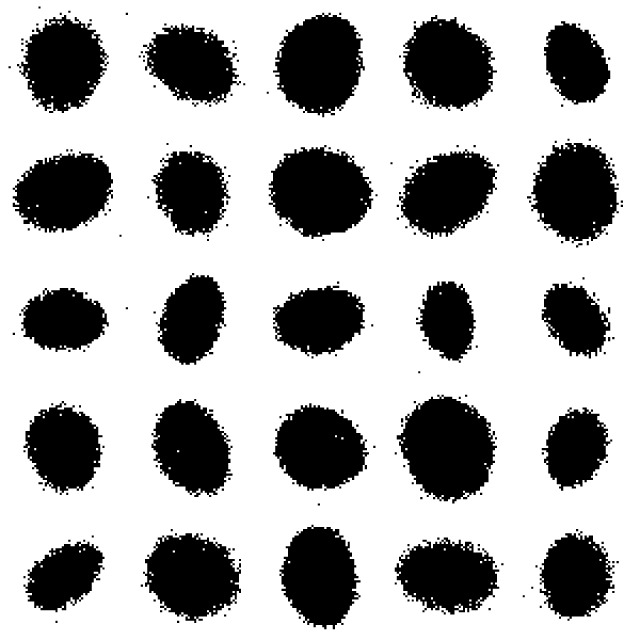
Reproduce this pattern procedurally as a Shadertoy shader.

```glsl
const float CELLS = 5.0;
const float GRAINS_PER_CELL = 60.0;
const int SAMPLES = 4;
const vec3 PAPER = vec3(1.0);
const vec3 INK = vec3(0.0);

// Three independent random values in 0..1 for an integer site
vec3 hash3(vec2 site, uint seed) {
    uvec3 v = uvec3(uvec2(site), seed);
    v = v * 1664525u + 1013904223u;
    for (int i = 0; i < 2; i++) {
        v.x += v.y * v.z;
        v.y += v.z * v.x;
        v.z += v.x * v.y;
        v ^= v >> 16u;
    }
    return vec3(v & 0xffffu) / 65536.0;
}

mat2 rotation(float angle) {
    float c = cos(angle), s = sin(angle);
    return mat2(c, -s, s, c);
}

// Approximate signed distance to an ellipse
float ellipseDistance(vec2 p, vec2 radii) {
    float k = length(p / radii);
    return k * (k - 1.0) / max(length(p / (radii * radii)), 1e-4);
}

// Layered sines that dent the outline
float outlineWobble(vec2 p, float phase) {
    float angle = atan(p.y, p.x);
    return 0.5 * sin(3.0 * angle + phase)
         + 0.3 * sin(5.0 * angle + 2.3 * phase)
         + 0.2 * sin(8.0 * angle - 1.7 * phase);
}

// Signed distance to the blob of one cell, p in cell units
float blobDistance(vec2 p, vec3 shape, float phase) {
    float longRadius = mix(0.30, 0.41, shape.x);
    vec2 radii = longRadius * vec2(1.0, mix(0.65, 0.90, shape.y));
    vec2 q = rotation(shape.z * 3.14159) * p;
    return ellipseDistance(q, radii) + 0.012 * outlineWobble(q, phase);
}

// Logistic threshold: most grains near zero, a few far out
float scatter(float chance, float spread) {
    float c = clamp(chance, 1e-4, 0.9999);
    return spread * log(c / (1.0 - c));
}

// 1 where a grain is inked, 0 on bare paper
float grainInk(vec2 grain) {
    vec2 center = (grain + 0.5) / GRAINS_PER_CELL;
    vec2 cell = floor(center);
    vec3 shape = hash3(cell, 11u);
    vec3 wear = hash3(cell, 29u);
    vec3 speck = hash3(grain, 47u);

    float d = blobDistance(fract(center) - 0.5, shape, 6.28318 * wear.x);
    float spread = mix(0.007, 0.015, wear.y);
    float ink = step(d + scatter(speck.x, spread), 0.0);

    // Rare stray flecks and pinholes
    float stray = step(speck.y, 0.0004);
    return mix(ink, 1.0 - ink, stray);
}

void mainImage(out vec4 fragColor, in vec2 fragCoord) {
    float grainsPerPixel = CELLS * GRAINS_PER_CELL / iResolution.y;
    float coverage = 0.0;

    // Box filter over the pixel softens the grain edges
    for (int j = 0; j < SAMPLES; j++) {
        for (int i = 0; i < SAMPLES; i++) {
            vec2 offset = (vec2(i, j) + 0.5) / float(SAMPLES) - 0.5;
            coverage += grainInk(floor((fragCoord + offset) * grainsPerPixel));
        }
    }
    coverage /= float(SAMPLES * SAMPLES);
    fragColor = vec4(mix(PAPER, INK, coverage), 1.0);
}
```
